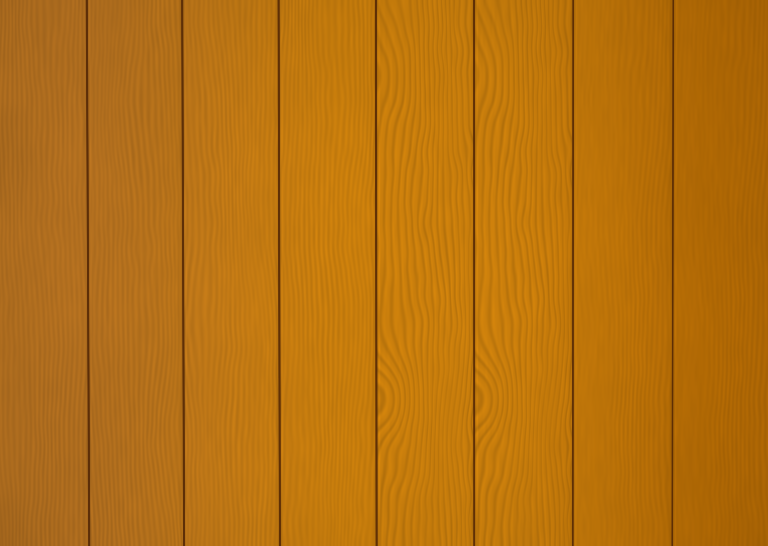
Give the GLSL for this texture, as a Shadertoy shader.

```glsl
// Eight painted vertical boards with embossed wood grain and thin dark seams.
// Each board bends a field of vertical lines with stretched noise and bulges;
// broad gradients then shift the paint from dusty tan to deep amber.

const vec3 DUSTY_TAN = vec3(0.715, 0.445, 0.125);
const vec3 WARM_AMBER = vec3(0.770, 0.482, 0.045);
const vec3 DEEP_AMBER = vec3(0.705, 0.415, 0.015);
const vec3 SEAM_BROWN = vec3(0.330, 0.155, 0.020);

float hash(vec2 p) {
    p = fract(p * vec2(0.1031, 0.1137));
    p += dot(p, p.yx + 33.33);
    return fract((p.x + p.y) * p.x * 17.0);
}

float noise(vec2 p) {
    vec2 cell = floor(p), f = fract(p);
    f = f * f * (3.0 - 2.0 * f);
    float low = mix(hash(cell), hash(cell + vec2(1, 0)), f.x);
    float high = mix(hash(cell + vec2(0, 1)), hash(cell + vec2(1, 1)), f.x);
    return mix(low, high, f.y);
}

// Continuous board coordinate: boards widen slightly toward the right.
float boardCoord(vec2 p) {
    const float WIDEN = 0.0006, WIDTH = 0.1233, FIRST_SEAM = 0.1146;
    float x = p.x + (p.y - 0.5) * 0.006 * (0.65 - p.x);
    float root = sqrt(WIDTH * WIDTH + 4.0 * WIDEN * (x - FIRST_SEAM));
    return (root - WIDTH) / (2.0 * WIDEN) + 1.0;
}

// Sideways push of the grain around a knot at the given height.
float bulge(vec2 q, float height, float size, float push) {
    float dy = (q.y - height) / size;
    float dx = (q.x - 0.08) / 0.28;
    return push * exp(-dy * dy - dx * dx);
}

// Number of grain lines passed at board position q, in cycles.
float grainPhase(vec2 q, float seed, float coarse) {
    float wave = noise(vec2(q.x * 2.5 + seed * 17.0, q.y * 5.0 + seed * 5.0)) - 0.5;
    float wobble = noise(vec2(q.x * 6.0 + seed * 9.0, q.y * 22.0)) - 0.5;
    float lean = (hash(vec2(seed, 7.0)) - 0.5) * 0.22 * (q.y - 0.5);
    float v = q.x + lean + wave * 0.14 + wobble * mix(0.025, 0.045, coarse);
    v -= coarse * (bulge(q, 0.27, 0.065, 0.34) + bulge(q, 0.87, 0.08, 0.16));
    float fineLines = v * (18.0 + 3.0 * hash(vec2(seed, 3.0)));
    float coarseLines = v * (10.0 + 5.5 * v);
    return mix(fineLines, coarseLines, coarse);
}

// Embossed relief from -1 to 1, faded where lines get too thin to resolve.
float grainRelief(vec2 q, float seed, float coarse) {
    float phase = grainPhase(q, seed, coarse);
    float resolved = 1.0 - smoothstep(0.35, 0.9, fwidth(phase));
    float ridge = sin(6.2832 * phase);
    ridge = 0.75 * ridge + 0.25 * sin(12.5664 * phase + 0.8) * coarse;
    float patches = noise(vec2(q.x * 4.0 + seed * 11.0, q.y * 4.0 + seed));
    return ridge * resolved * mix(0.3, 1.0, patches);
}

vec3 paintColor(vec2 p) {
    vec3 paint = mix(DUSTY_TAN, WARM_AMBER, smoothstep(0.08, 0.48, p.x));
    paint = mix(paint, DEEP_AMBER, smoothstep(0.62, 0.98, p.x));
    vec2 offset = (p - vec2(0.52, 0.46)) * vec2(1.0, 0.75);
    return paint * (1.02 - 0.30 * dot(offset, offset));
}

void mainImage(out vec4 fragColor, in vec2 fragCoord) {
    vec2 p = fragCoord / iResolution.xy;
    float coord = boardCoord(p);
    float board = floor(coord);
    vec2 q = vec2(coord - board, p.y);

    // The right-hand boards come in pairs with the same pressed grain.
    float seed = board < 3.5 ? board : 2.0 * floor(board * 0.5);
    float coarse = step(3.5, board) * step(board, 5.5);
    float smoothPair = step(5.5, board);

    // Paint, per-board tone, soft blotches and fine fibres.
    vec3 color = paintColor(p);
    color *= 1.0 + 0.025 * (hash(vec2(board, 21.0)) - 0.5);
    float blotch = noise(p * vec2(9.0, 7.0)) - 0.5;
    color *= 1.0 + blotch * mix(0.06, 0.025, smoothstep(0.0, 0.3, p.x));
    color *= 1.0 + 0.035 * (noise(p * vec2(330.0, 28.0)) - 0.5);

    // Grain is strongest on coarse boards and fades left on the smooth pair.
    float strength = mix(0.060, 0.085, coarse);
    strength *= mix(1.0, smoothstep(0.15, 0.75, q.x), smoothPair * 0.75);
    color *= 1.0 + strength * grainRelief(q, seed, coarse);

    // Seam: dark groove, soft shadow, and a lit edge on its right.
    float pixel = 1.0 / iResolution.x;
    float side = coord - floor(coord + 0.5);
    float dist = side * 0.126;
    float inside = step(0.5, coord) * step(coord, 7.5);
    float halfWidth = mix(0.0014, 0.0010, smoothstep(0.4, 0.9, p.x));
    float groove = 1.0 - smoothstep(halfWidth - 0.5 * pixel, halfWidth + 0.5 * pixel, abs(dist));
    float shadow = exp(-abs(dist) / 0.0025);
    float litEdge = exp(-pow((dist - 0.0038) / 0.0013, 2.0));
    color *= 1.0 + inside * (0.07 * litEdge - 0.13 * shadow);
    color = mix(color, SEAM_BROWN, 0.88 * groove * inside);

    fragColor = vec4(clamp(color, 0.0, 1.0), 1.0);
}
```
